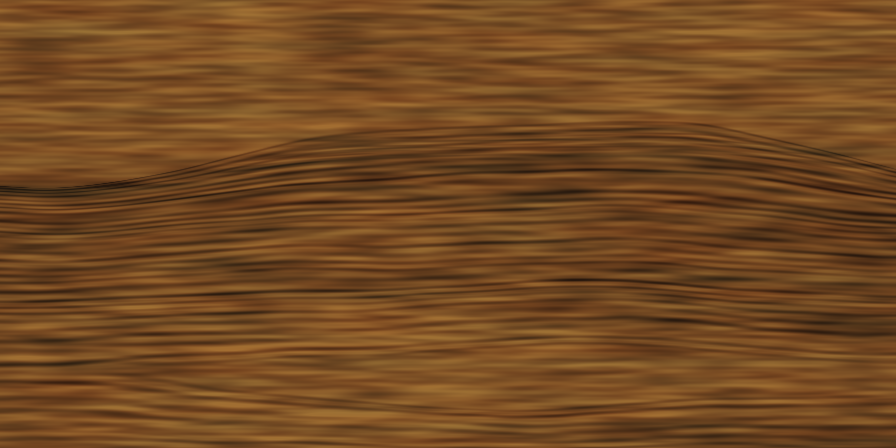
Give the GLSL for this texture, as a WebGL 1 fragment shader.

```glsl
precision highp float;
// Brown wood board: fine horizontal fibres crossed by bowed dark growth lines.

uniform vec2 u_resolution;

const vec3 DARK_WOOD = vec3(0.22, 0.135, 0.07);
const vec3 MID_WOOD = vec3(0.45, 0.277, 0.128);
const vec3 LIGHT_WOOD = vec3(0.60, 0.415, 0.19);
const vec3 RED_TINT = vec3(0.03, -0.018, -0.016);

const float BASE_TONE = 0.67;
const float FIBRE_CONTRAST = 0.5;
const float FINE_CONTRAST = 0.32;
const float PATCH_CONTRAST = 0.16;
const vec2 FIBRE_SCALE = vec2(4.5, 62.0);
const vec2 FINE_SCALE = vec2(9.0, 105.0);

const float RING_COUNT = 28.0;
const float RING_DARKNESS = 0.55;
const float RING_SHADE = 0.11;   // broad darkening where rings are dense
const float BAND_CONTRAST = 0.3; // groups of darker and lighter rings
const float RING_EDGE = 0.42;    // depth of the top ring at the left side
const float RING_RISE = 0.14;    // how far the rings bow upwards
const float HEART_DEPTH = 0.84;  // depth of the axis of the pointed figure
const float HEART_OPENING = 0.15;
const float PINCH_DARKNESS = 0.55;

float hash(vec2 p) {
  vec3 q = fract(vec3(p.xyx) * 0.1031);
  q += dot(q, q.yzx + 33.33);
  return fract((q.x + q.y) * q.z);
}

vec2 gradient(vec2 cell) {
  float angle = 6.2832 * hash(cell + 57.0);
  return vec2(cos(angle), sin(angle));
}

// Gradient noise, roughly -0.7 to 0.7
float noise(vec2 p) {
  vec2 i = floor(p);
  vec2 f = fract(p);
  vec2 s = f * f * f * (f * (f * 6.0 - 15.0) + 10.0);
  vec2 e = vec2(1.0, 0.0);
  float a = dot(gradient(i), f);
  float b = dot(gradient(i + e.xy), f - e.xy);
  float c = dot(gradient(i + e.yx), f - e.yx);
  float d = dot(gradient(i + e.xx), f - e.xx);
  return mix(mix(a, b, s.x), mix(c, d, s.x), s.y);
}

// 0 at the pinched left end, 1 along the bowed middle
float bow(float x) {
  return smoothstep(0.05, 0.9, x) * (1.0 - smoothstep(1.5, 2.25, x));
}

// Ring coordinate: 0 at the heart outline, about 1 at the top ring
float ringField(float x, float across, float lift) {
  float stretched = pow(max(across, 0.0), mix(0.66, 1.0, lift));
  float toHeart = 1.0 - stretched;
  float folded = sqrt(toHeart * toHeart + 0.0006);
  float opening = smoothstep(0.0, 1.2, x) - 0.6 * smoothstep(1.2, 2.1, x);
  return folded - HEART_OPENING * opening * exp(-2.0 * folded);
}

// Thin lines of uneven spacing, width and strength
float growthLines(float ring, float x) {
  float phase = ring * RING_COUNT + 0.9 * noise(vec2(ring * 9.0, 3.5));
  float id = floor(phase);
  float width = mix(0.34, 0.5, hash(vec2(id, 11.0)));
  float strength = mix(0.45, 1.0, hash(vec2(id, 23.0)));
  float fade = clamp(0.9 + 0.7 * noise(vec2(x * 2.2, id * 3.7)), 0.3, 1.2);
  float line = 1.0 - smoothstep(0.0, width, abs(fract(phase) - 0.5));
  return line * strength * fade;
}

vec3 woodColor(float tone) {
  vec3 lower = mix(DARK_WOOD, MID_WOOD, clamp((tone + 0.05) / 0.6, -0.3, 1.0));
  return mix(lower, LIGHT_WOOD, clamp((tone - 0.55) / 0.42, 0.0, 1.15));
}

void main() {
  vec2 p = gl_FragCoord.xy / u_resolution.y;
  float depth = 1.0 - p.y;
  float lift = bow(p.x);

  // Bent ring layout
  float bent = depth + 0.022 * noise(vec2(p.x * 1.8, depth * 4.0))
             + 0.006 * noise(vec2(p.x * 4.0, depth * 12.0));
  float top = RING_EDGE - RING_RISE * lift;
  float across = (bent - top) / (HEART_DEPTH - top);
  float ring = ringField(p.x, across, lift);
  float zone = smoothstep(-0.006, 0.008, across) * smoothstep(-0.01, 0.02, ring);
  float lines = zone * growthLines(ring, p.x);
  float shade = zone * (RING_SHADE * smoothstep(0.05, 0.35, ring)
              + BAND_CONTRAST * noise(vec2(p.x * 0.7, ring * 8.0 + 5.0)));

  // Fibres lean slightly with the rings
  float lean = 0.05 * lift * smoothstep(0.0, 0.15, across)
             * (1.0 - smoothstep(0.15, 0.8, across));
  vec2 grain = vec2(p.x, depth + lean);
  float fibre = noise(grain * FIBRE_SCALE);
  float fine = noise(grain * FINE_SCALE + 31.0);
  float patches = noise(p * vec2(1.6, 9.0) + 9.0);

  // Dark knot of lines where the rings meet
  float gap = (bent - top - 0.004) / 0.015;
  float pinch = exp(-gap * gap) * pow(1.0 - lift, 3.0);

  float tone = BASE_TONE + FIBRE_CONTRAST * fibre + FINE_CONTRAST * fine
             + PATCH_CONTRAST * patches - shade
             - RING_DARKNESS * lines - PINCH_DARKNESS * pinch;
  float redness = noise(grain * vec2(3.0, 34.0) + 71.0);
  vec3 color = woodColor(tone) + RED_TINT * redness;
  gl_FragColor = vec4(color, 1.0);
}
```
